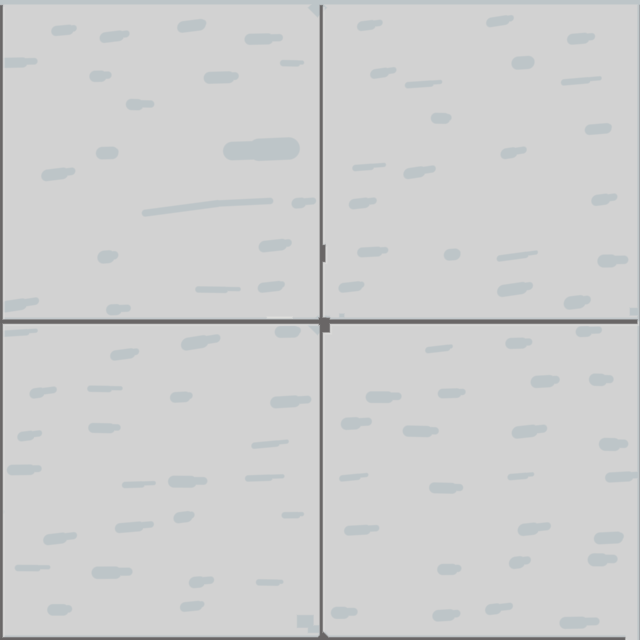
Write a WebGL 1 fragment shader that draws this texture.

```glsl
precision mediump float;
uniform vec2 u_resolution;

#define PITCH vec2(0.5, 0.4965)
#define ORIGIN vec2(0.002, 0.0009)
#define GROUT_HALF vec2(0.0024, 0.0035)
#define MARK_GRID vec2(4.0, 7.0)
#define MARK_JITTER vec2(0.62, 0.58)
#define MARK_SHARE 0.87
#define TILE_COLOR vec3(0.824, 0.824, 0.822)
#define MARK_COLOR vec3(0.742, 0.772, 0.785)
#define GROUT_COLOR vec3(0.41, 0.40, 0.40)
#define GLINT_COLOR vec3(0.87, 0.87, 0.865)

float hash(vec2 cell, float seed) {
  return fract(sin(dot(cell, vec2(12.99, 78.23)) + seed * 37.7) * 4375.85);
}

float capsule(vec2 p, vec2 a, vec2 b, float radius) {
  vec2 ab = b - a;
  float t = clamp(dot(p - a, ab) / dot(ab, ab), 0.0, 1.0);
  return length(p - a - ab * t) - radius;
}

float box(vec2 p, vec2 center, vec2 halfSize) {
  vec2 d = abs(p - center) - halfSize;
  return max(d.x, d.y);
}

float cover(float d, float soft) {
  return 1.0 - smoothstep(-soft, soft, d);
}

// One broad blot and one long streak in the upper left tile
float largeMarks(vec2 p) {
  float blot = min(capsule(p, vec2(0.363, 0.764), vec2(0.45, 0.767), 0.0145),
                   capsule(p, vec2(0.405, 0.766), vec2(0.451, 0.768), 0.0175));
  float streak = capsule(p, vec2(0.227, 0.667), vec2(0.34, 0.682), 0.0055);
  return min(blot, min(streak, capsule(p, vec2(0.34, 0.682), vec2(0.422, 0.686), 0.005)));
}

// A rounded dash with a thinner tail on its right
float dash(vec2 p, vec2 cell) {
  float thin = step(0.82, hash(cell, 3.0));
  float radius = mix(mix(0.0075, 0.0105, hash(cell, 4.0)), 0.005, thin);
  float reach = mix(0.003, 0.015, hash(cell, 5.0)) + 0.006 * thin;
  float tail = reach + 0.019 * hash(cell, 6.0);
  p.y -= p.x * mix(-0.03, 0.16, hash(cell, 7.0));
  p.x += 0.25 * tail;
  return min(capsule(p, vec2(-reach, 0.0), vec2(reach, 0.0), radius),
             capsule(p, vec2(0.0, 0.0015), vec2(tail + 0.003, 0.0015), radius * 0.65));
}

// Dashes scattered on a jittered grid, kept clear of the large marks
float smallMarks(vec2 p) {
  vec2 size = PITCH / MARK_GRID;
  vec2 home = floor((p - ORIGIN) / size);
  float d = 1.0;
  for (int j = -1; j <= 1; j++) {
    for (int i = -1; i <= 1; i++) {
      vec2 cell = home + vec2(float(i), float(j));
      vec2 jitter = vec2(hash(cell, 1.0), hash(cell, 2.0)) - 0.5;
      vec2 center = ORIGIN + (cell + 0.5 + jitter * MARK_JITTER) * size;
      bool shown = hash(cell, 8.0) < MARK_SHARE && largeMarks(center) > 0.022;
      if (shown) d = min(d, dash(p - center, cell));
    }
  }
  return d;
}

// Pale stains at tile corners and along the top and right borders
float stains(vec2 p) {
  float d = min(0.993 - p.y, 0.996 - p.x);
  d = min(d, box(p, vec2(0.477, 0.029), vec2(0.013, 0.010)));
  d = min(d, box(p, vec2(0.490, 0.017), vec2(0.009, 0.006)));
  d = min(d, box(p, vec2(0.992, 0.513), vec2(0.008, 0.006)));
  d = min(d, box(p, vec2(0.534, 0.507), vec2(0.004, 0.003)));
  for (int row = 0; row < 2; row++) {
    vec2 corner = ORIGIN + PITCH * vec2(1.0, float(row) + 1.0);
    vec2 q = abs(p - corner + vec2(0.006, 0.006));
    d = min(d, (q.x + q.y - 0.015) * 0.7);
  }
  return d;
}

// Seam lines, with thickened spots beside the middle seam
float grout(vec2 p) {
  vec2 seam = abs(fract((p - ORIGIN) / PITCH + 0.5) - 0.5) * PITCH - GROUT_HALF;
  float lineEnd = mix(0.977, 0.996, step(0.25, p.y));
  float upright = max(seam.x, p.y - 0.992);
  float level = max(max(seam.y, p.x - lineEnd), p.y - 0.75);
  float d = min(upright, level);
  d = min(d, box(p, vec2(0.505, 0.604), vec2(0.0035, 0.0135)));
  d = min(d, box(p, vec2(0.508, 0.492), vec2(0.0075, 0.0115)));
  d = min(d, box(p, vec2(0.504, 0.498), vec2(0.006, 0.006)));
  vec2 foot = abs(p - vec2(0.505, 0.004));
  return min(d, (foot.x + foot.y - 0.009) * 0.7);
}

void main() {
  vec2 p = gl_FragCoord.xy / u_resolution;
  float soft = 1.0 / min(u_resolution.x, u_resolution.y);
  vec3 color = TILE_COLOR;

  // Surface marks
  float marks = min(smallMarks(p), largeMarks(p));
  color = mix(color, MARK_COLOR, cover(min(marks, stains(p)), soft));

  // Light edge right of and below the seams, cool edge above them
  float glint = cover(grout(p + vec2(-0.003, 0.003)), soft);
  float cool = cover(grout(p - vec2(0.0, 0.003)), soft);
  color = mix(color, MARK_COLOR, 0.8 * cool);
  color = mix(color, GLINT_COLOR, 0.7 * glint);
  color = mix(color, GLINT_COLOR, cover(box(p, vec2(0.437, 0.504), vec2(0.02, 0.0015)), soft));

  color = mix(color, GROUT_COLOR, cover(grout(p), soft));
  gl_FragColor = vec4(color, 1.0);
}
```
